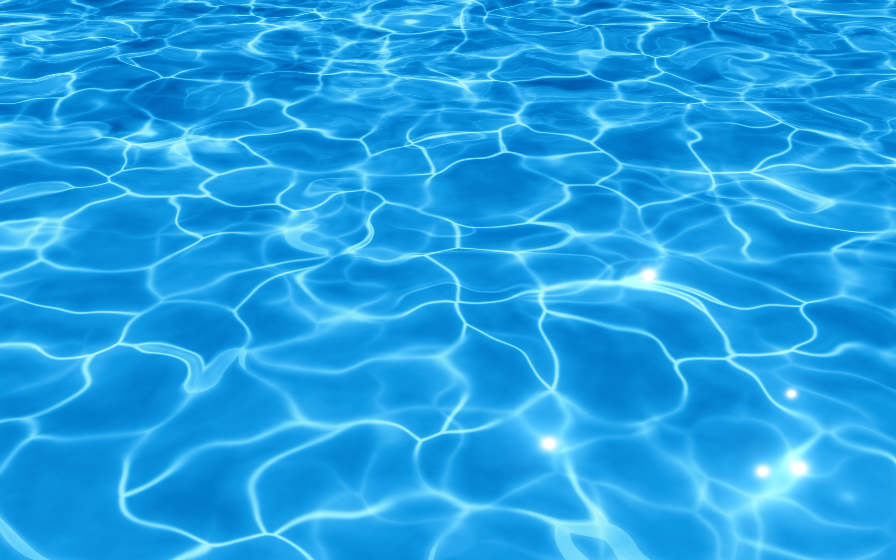
Give the GLSL for this texture, as a WebGL 1 fragment shader.

```glsl
precision highp float;
uniform vec2 u_resolution;

vec2 hash2(vec2 p) {
  return fract(sin(vec2(dot(p, vec2(127.1, 311.7)), dot(p, vec2(269.5, 183.3)))) * 43758.5453);
}

float noise(vec2 p) {
  vec2 i = floor(p), f = fract(p);
  f = f * f * f * (f * (f * 6.0 - 15.0) + 10.0);
  vec2 e = vec2(1.0, 0.0);
  return mix(mix(hash2(i).x, hash2(i + e).x, f.x),
             mix(hash2(i + e.yx).x, hash2(i + e.xx).x, f.x), f.y);
}

float fbm(vec2 p) {
  float sum = 0.0, amp = 0.53;
  for (int i = 0; i < 4; i++) {
    sum += amp * noise(p);
    p = mat2(1.6, 1.2, -1.2, 1.6) * p + 7.3;
    amp *= 0.5;
  }
  return sum;
}

vec2 warp(vec2 p) {
  vec2 slow = vec2(noise(p * 0.8 + 3.1), noise(p * 0.8 + 41.7)) - 0.5;
  vec2 fast = vec2(noise(p * 2.3 + 17.9), noise(p * 2.3 + 67.2)) - 0.5;
  return p + 0.9 * slow + 0.3 * fast;
}

// Distances to the nearest and second nearest cell borders
vec2 cellBorders(vec2 p) {
  vec2 base = floor(p), f = fract(p), nearCell = vec2(0.0), nearest = vec2(0.0);
  float best = 9.0;
  for (int j = -1; j <= 1; j++)
    for (int i = -1; i <= 1; i++) {
      vec2 g = vec2(float(i), float(j));
      vec2 r = g + 0.1 + 0.8 * hash2(base + g) - f;
      if (dot(r, r) < best) {
        best = dot(r, r);
        nearest = r;
        nearCell = g;
      }
    }
  vec2 borders = vec2(9.0);
  for (int j = -2; j <= 2; j++)
    for (int i = -2; i <= 2; i++) {
      vec2 g = nearCell + vec2(float(i), float(j));
      vec2 r = g + 0.1 + 0.8 * hash2(base + g) - f;
      vec2 gap = r - nearest;
      if (dot(gap, gap) > 0.0001) {
        float d = dot(0.5 * (r + nearest), normalize(gap));
        borders = d < borders.x ? vec2(d, borders.x) : vec2(borders.x, min(borders.y, d));
      }
    }
  return borders;
}

float bell(float d, float width) {
  return exp(-d * d / (width * width));
}

vec3 waterColor(float v) {
  vec3 c = mix(vec3(0.0, 0.33, 0.64), vec3(0.01, 0.50, 0.81), smoothstep(-0.4, 0.03, v));
  c = mix(c, vec3(0.06, 0.60, 0.89), clamp(v * 5.0, 0.0, 1.0));
  c = mix(c, vec3(0.20, 0.69, 0.95), clamp(v * 5.0 - 1.0, 0.0, 1.0));
  c = mix(c, vec3(0.36, 0.80, 0.98), clamp(v * 5.0 - 2.0, 0.0, 1.0));
  c = mix(c, vec3(0.60, 0.93, 0.98), clamp(v * 5.0 - 3.0, 0.0, 1.0));
  return mix(c, vec3(0.97, 0.99, 1.0), clamp(v * 5.0 - 4.0, 0.0, 1.0));
}

void main() {
  vec2 uv = gl_FragCoord.xy / u_resolution.y;
  float aspect = u_resolution.x / u_resolution.y;

  // Surface seen in perspective, receding upwards
  float depth = 1.0 / (1.6 - uv.y);
  vec2 p = vec2((uv.x - 0.5 * aspect) * 5.7, 12.5) * depth;
  float blur = 6.0 * depth * depth / u_resolution.y;
  float far = smoothstep(0.55, 1.0, uv.y);
  vec2 q = warp(p);

  // Mottled light and faint crossing veils on the pool floor
  float light = 0.075 + 0.5 * (fbm(q * 1.3 + 5.0) - 0.5) + 0.16 * (fbm(p * 4.0) - 0.5);
  float veil = cellBorders(warp(p * 1.3 + 23.0)).x;
  float veilMask = smoothstep(0.3, 0.75, noise(p * 0.9 + 51.0));
  light += veilMask * (0.17 * bell(veil, 0.14) + 0.13 * bell(veil, 0.035 + blur));

  // Caustic net, opening here and there into pale ribbons
  vec2 border = cellBorders(q);
  float strength = smoothstep(0.3, 0.75, noise(p * 1.3 + 9.0));
  float ribbon = 0.11 * smoothstep(0.73, 0.93, noise(p * 0.9 + 31.0));
  float edge = abs(border.x - ribbon);
  float width = mix(0.06, 0.022, strength);
  float soft = sqrt(width * width + blur * blur);
  float node = exp(-border.y * 13.0);
  light += (0.1 + 0.48 * strength + 0.2 * node) * bell(edge, soft) * sqrt(width / soft);
  light += 0.23 * exp(-border.x * 8.0) + 0.06 * node;
  light += 0.22 * smoothstep(blur, -blur, border.x - ribbon) * smoothstep(0.0, 0.03, ribbon);

  // Looping surface reflections, then flat ripples in the distance
  float swell = noise(q * vec2(0.8, 1.5) + 77.0);
  float loopMask = smoothstep(0.45, 0.7, noise(p * 0.6 + 13.0)) * smoothstep(0.2, 0.45, uv.y);
  light += 0.3 * loopMask * bell(swell - 0.62, 0.014 + blur * 0.6);
  light += 0.12 * loopMask * smoothstep(0.08, 0.0, abs(swell - 0.68));
  float ripple = fbm(q * vec2(1.3, 2.2) + 91.0);
  light += far * (0.9 * (ripple - 0.5) - 0.1);
  light += 0.22 * far * bell(ripple - 0.56, 0.025 + 0.4 * blur);

  // Highlights roll off before reaching white
  light = min(light, 0.6) + 0.34 * (1.0 - exp(-max(light - 0.6, 0.0) * 2.2));
  vec3 color = waterColor(light);

  // Round sun glints with a faint violet halo
  for (int i = 0; i < 5; i++) {
    vec2 h = hash2(vec2(float(i) * 3.7 + 1.3, 8.1));
    vec2 d = uv - vec2(mix(0.4, 0.95, h.x) * aspect, mix(0.1, 0.52, h.y));
    float size = mix(0.006, 0.014, fract(h.x * 17.0 + h.y * 5.0));
    float r = length(d * vec2(0.85, 1.0));
    color += vec3(0.30, 0.22, 0.16) * exp(-r / (size * 2.4));
    color = mix(color, vec3(1.0), clamp(1.3 * bell(r, size), 0.0, 1.0));
  }
  gl_FragColor = vec4(clamp(color, 0.0, 1.0), 1.0);
}
```
